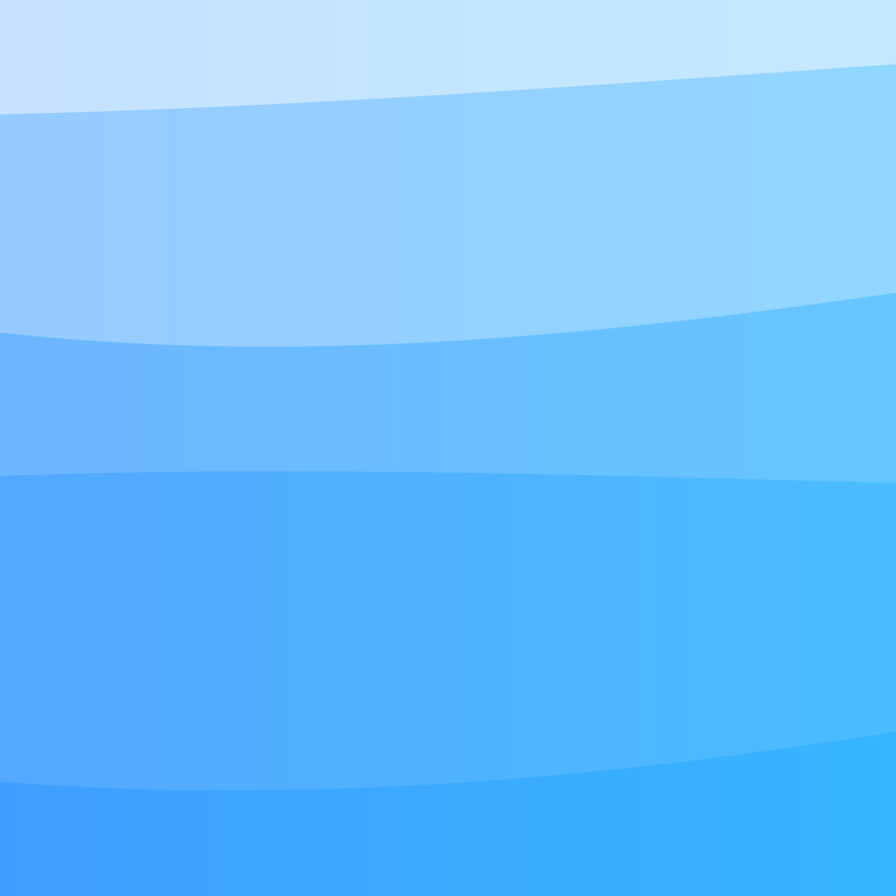
Reproduce this background procedurally as a three.js fragment shader.

```glsl
// Draws stacked, softly curved blue bands that pale towards the top.
varying vec2 vUv;

// Base gradient, left to right
const vec3 BASE_LEFT = vec3(0.251, 0.620, 1.0);
const vec3 BASE_RIGHT = vec3(0.212, 0.710, 1.0);
const vec3 TINT = vec3(1.0);

// Edge heights at x = 0, 1/3, 2/3 and 1, from the lowest edge up
const vec4 EDGE_LOW = vec4(0.1276, 0.1185, 0.1393, 0.1836);
const vec4 EDGE_MID = vec4(0.4688, 0.4740, 0.4694, 0.4609);
const vec4 EDGE_HIGH = vec4(0.6289, 0.6133, 0.6322, 0.6732);
const vec4 EDGE_TOP = vec4(0.8724, 0.8852, 0.9053, 0.9284);

// Share of white in the band above each edge
const float TINT_LOW = 0.10;
const float TINT_MID = 0.235;
const float TINT_HIGH = 0.453;
const float TINT_TOP = 0.70;

const float EDGE_SOFTNESS = 0.001;

// Cubic through four evenly spaced heights
float curveHeight(vec4 h, float x) {
  float t = 3.0 * x;
  vec3 d1 = h.yzw - h.xyz;
  vec2 d2 = d1.yz - d1.xy;
  float d3 = d2.y - d2.x;
  return h.x + t * (d1.x + (t - 1.0) * (d2.x / 2.0 + (t - 2.0) * d3 / 6.0));
}

// 0 below the edge, 1 above it
float aboveEdge(vec4 heights, vec2 p) {
  float gap = p.y - curveHeight(heights, p.x);
  return smoothstep(-EDGE_SOFTNESS, EDGE_SOFTNESS, gap);
}

void main() {
  // Each edge crossed raises the tint
  float tint = 0.0;
  tint = mix(tint, TINT_LOW, aboveEdge(EDGE_LOW, vUv));
  tint = mix(tint, TINT_MID, aboveEdge(EDGE_MID, vUv));
  tint = mix(tint, TINT_HIGH, aboveEdge(EDGE_HIGH, vUv));
  tint = mix(tint, TINT_TOP, aboveEdge(EDGE_TOP, vUv));

  vec3 base = mix(BASE_LEFT, BASE_RIGHT, vUv.x);
  gl_FragColor = vec4(mix(base, TINT, tint), 1.0);
}
```
